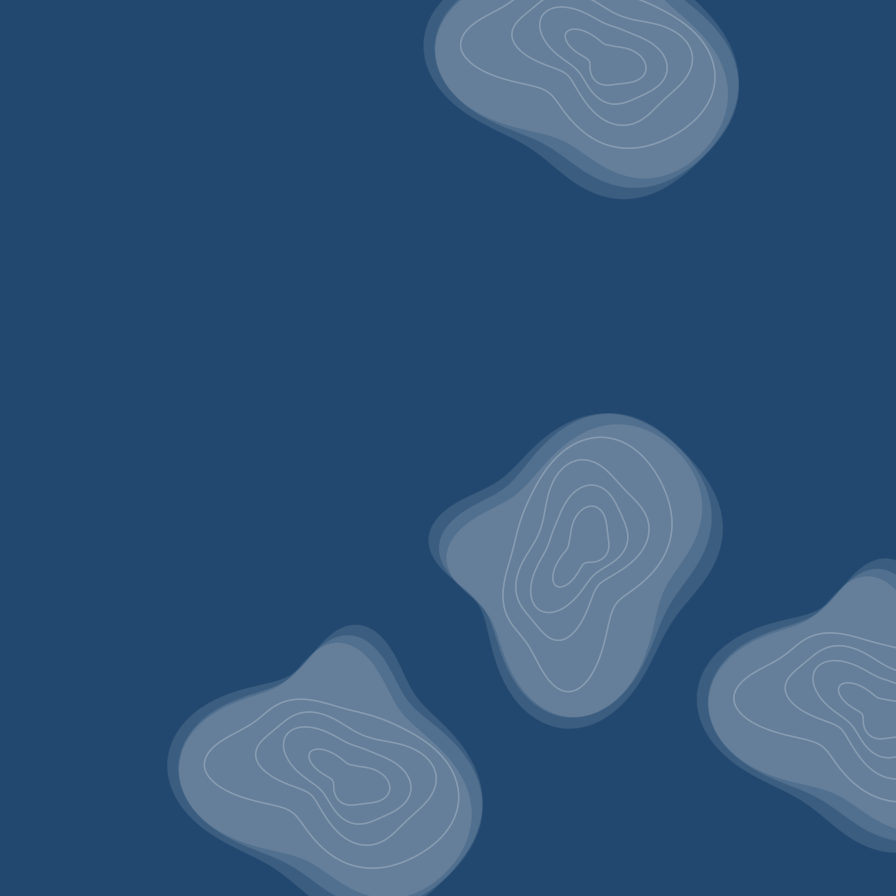
Write a three.js fragment shader that draws this background.

```glsl
// Pale translucent islands with fine contour rings on a deep blue field.
varying vec2 vUv;

// One rounded bulge of a polar outline: x = radius, y = slope along the angle
vec2 lobe(float angle, float degrees, float sharpness, float height) {
  float d = angle - radians(degrees);
  float bulge = height * exp(sharpness * (cos(d) - 1.0));
  return vec2(bulge, -sharpness * sin(d) * bulge);
}

// Approximate signed distance from a polar outline
float outlineDistance(float radius, vec2 outline) {
  float slope = outline.y / max(radius, 0.5);
  return (radius - outline.x) / sqrt(1.0 + slope * slope);
}

float fill(float radius, vec2 outline) {
  return 1.0 - smoothstep(-0.1, 0.1, outlineDistance(radius, outline));
}

float ring(float radius, vec2 outline) {
  return 1.0 - smoothstep(0.02, 0.16, abs(outlineDistance(radius, outline)));
}

// Lays one island over the colour; p is in hundredths of the canvas
vec3 island(vec3 color, vec2 p) {
  float r = length(p);
  if (r > 24.0) return color;
  float a = atan(p.y, p.x + 1e-5);

  // Three stacked shelves
  vec2 outer = vec2(10.42, 0.0) + lobe(a, 175.0, 4.2, 10.03) + lobe(a, 87.0, 11.4, 6.25)
    + lobe(a, -18.0, 3.65, 4.43) + lobe(a, -82.0, 4.2, 5.08);
  vec2 inner = vec2(8.33, 0.0) + lobe(a, 177.0, 3.65, 10.81) + lobe(a, 95.0, 9.1, 6.12)
    + lobe(a, -22.0, 4.2, 5.21) + lobe(a, -70.0, 4.85, 4.82);
  vec2 middle = mix(outer, inner, 0.5) + lobe(a, 0.0, 4.0, 0.75) - lobe(a, 172.0, 4.0, 0.6);

  color = mix(color, vec3(1.0), 0.113 * fill(r, outer));
  color = mix(color, vec3(1.0), 0.113 * fill(r, middle));
  color = mix(color, vec3(1.0), 0.113 * fill(r, inner));

  // Contour rings, from the shore to the summit
  vec2 shore = vec2(6.9, 0.0) + lobe(a, 177.0, 16.7, 8.2) + lobe(a, 140.0, 6.8, 4.43)
    + lobe(a, -14.0, 3.65, 4.95) + lobe(a, -75.0, 3.2, 3.0);
  vec2 slope = vec2(4.43, 0.0) + lobe(a, 170.0, 16.7, 4.43) + lobe(a, 136.0, 5.7, 4.69)
    + lobe(a, 0.0, 5.25, 4.82) + lobe(a, -70.0, 3.65, 3.52);
  vec2 ridge = vec2(3.26, 0.0) + lobe(a, 148.0, 6.2, 5.21)
    + lobe(a, -14.0, 4.5, 3.52) + lobe(a, -80.0, 4.2, 1.95);
  vec2 summit = vec2(1.17, 0.0) + lobe(a, 150.0, 9.1, 3.91)
    + lobe(a, -20.0, 4.2, 3.13) + lobe(a, -100.0, 2.05, 1.95);

  float rings = max(max(ring(r, shore), ring(r, slope)), max(ring(r, ridge), ring(r, summit)));
  return mix(color, vec3(1.0), 0.22 * rings);
}

void main() {
  vec3 color = vec3(0.133, 0.282, 0.435);

  // Three upright islands and one turned by a quarter
  color = island(color, (vUv - vec2(0.391, 0.134)) * 100.0);
  color = island(color, (vUv - vec2(0.982, 0.208)) * 100.0);
  color = island(color, (vUv - vec2(0.677, 0.9375)) * 100.0);
  vec2 turned = (vUv - vec2(0.647, 0.391)) * 100.0;
  color = island(color, vec2(turned.y, -turned.x));

  gl_FragColor = vec4(color, 1.0);
}
```
